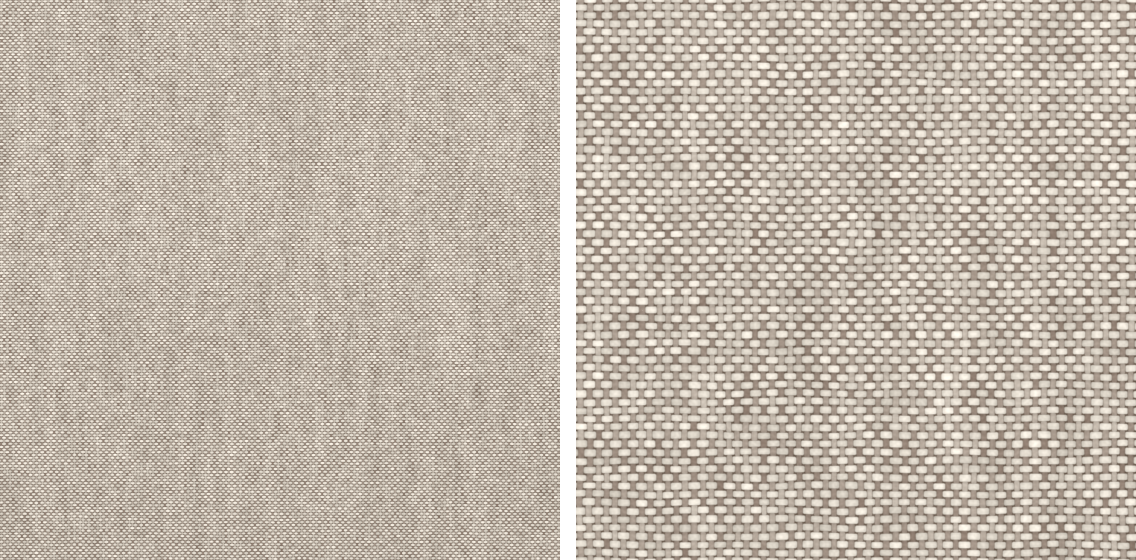
Left: the whole. Right: its middle third, enlarged.
Give the GLSL for this texture, as a WebGL 1 fragment shader.

```glsl
precision highp float;
// Fine plain-weave cloth: wide cream weft dashes laid like bricks over narrow
// heathered brown warp. Both sets are overlapping rounded floats above dark
// gaps; gradient noise adds slubs, faint streaks and uneven thread spacing.

uniform vec2 u_resolution;

const vec2 THREADS = vec2(192.0, 200.0);   // 96 by 100 weave repeats
const vec3 WEFT_COLOR = vec3(0.905, 0.875, 0.825);
const vec3 WARP_LIGHT = vec3(0.79, 0.75, 0.70);
const vec3 WARP_DARK = vec3(0.55, 0.48, 0.43);
const vec3 GAP_COLOR = vec3(0.40, 0.34, 0.29);
const vec2 WEFT_HALF = vec2(0.67, 0.41);   // float half sizes, in cells
const vec2 WARP_HALF = vec2(0.33, 0.62);
const float CORNER = 0.22;
const float EDGE = 0.11;
const float WOBBLE = 0.30;                 // thread displacement, in cells
const float WARP_SLUB = 0.55;              // heather: run along a thread
const float WARP_SPECK = 0.70;             // heather: float to float
const float WEFT_SLUB = 0.07;
const float WEFT_VARIATION = 0.10;
const float FIBER = 0.06;
const float STREAK = 0.045;
const float LIGHT_FALLOFF = 0.025;
const int SAMPLES = 3;                     // antialiasing samples per axis

float hash(vec2 p) {
    vec3 q = fract(vec3(p.xyx) * 0.1031);
    q += dot(q, q.yzx + 33.33);
    return fract((q.x + q.y) * q.z);
}

vec2 gradient(vec2 p) {
    float angle = 6.28318 * hash(p);
    return vec2(cos(angle), sin(angle));
}

float gradientNoise(vec2 p) {
    vec2 i = floor(p);
    vec2 f = p - i;
    vec2 u = f * f * f * (f * (f * 6.0 - 15.0) + 10.0);
    vec2 e = vec2(1.0, 0.0);
    float a = dot(gradient(i), f);
    float b = dot(gradient(i + e.xy), f - e.xy);
    float c = dot(gradient(i + e.yx), f - e.yx);
    float d = dot(gradient(i + e.xx), f - e.xx);
    return mix(mix(a, b, u.x), mix(c, d, u.x), u.y);
}

// Coverage of a rounded float centred on the origin
float floatMask(vec2 p, vec2 halfSize) {
    vec2 d = abs(p) - halfSize + CORNER;
    float dist = length(max(d, 0.0)) + min(max(d.x, d.y), 0.0) - CORNER;
    return 1.0 - smoothstep(-EDGE, EDGE, dist);
}

// Shading of a float: rounded across, dipping toward its ends
float relief(float along, float across) {
    return 1.04 - 0.30 * along * along - 0.45 * across * across;
}

vec3 weave(vec2 uv) {
    // Uneven thread spacing
    vec2 p = uv * THREADS;
    p += WOBBLE * vec2(gradientNoise(p * vec2(0.31, 0.13)),
                       gradientNoise(p * vec2(0.13, 0.31) + 57.0));
    vec2 cell = floor(p);
    vec2 local = p - cell - 0.5;
    vec2 side = sign(local);
    bool weftOnTop = mod(cell.x + cell.y, 2.0) < 0.5;

    // Nearest float of each set; they reach into the neighbouring cells
    vec2 weftShift = weftOnTop ? vec2(0.0) : vec2(side.x, 0.0);
    vec2 warpShift = weftOnTop ? vec2(0.0, side.y) : vec2(0.0);
    vec2 weftCell = cell + weftShift;
    vec2 warpCell = cell + warpShift;
    vec2 weftLocal = local - weftShift;
    vec2 warpLocal = local - warpShift;

    // Heathered warp, nearly even weft
    float slub = gradientNoise(vec2(warpCell.x * 0.73 + 0.4, uv.y * 22.0));
    float speck = hash(warpCell + 17.0) - 0.5;
    float heather = clamp(0.5 + WARP_SLUB * slub + WARP_SPECK * speck, 0.0, 1.0);
    vec3 warp = mix(WARP_DARK, WARP_LIGHT, heather);
    float weftTone = WEFT_SLUB * gradientNoise(vec2(uv.x * 22.0, weftCell.y * 0.73 + 90.4))
                   + WEFT_VARIATION * (hash(weftCell + 71.0) - 0.5);
    vec3 weft = WEFT_COLOR + weftTone;

    // Warp over gaps, then weft over both
    vec3 color = GAP_COLOR;
    color = mix(color, warp * relief(warpLocal.y, warpLocal.x), floatMask(warpLocal, WARP_HALF));
    color = mix(color, weft * relief(weftLocal.x, weftLocal.y), floatMask(weftLocal, WEFT_HALF));
    return color + FIBER * gradientNoise(p * 2.7);
}

void main() {
    // Box-filtered weave
    vec3 color = vec3(0.0);
    for (int y = 0; y < SAMPLES; y++) {
        for (int x = 0; x < SAMPLES; x++) {
            vec2 offset = (vec2(float(x), float(y)) + 0.5) / float(SAMPLES) - 0.5;
            color += weave((gl_FragCoord.xy + offset) / u_resolution);
        }
    }
    color /= float(SAMPLES * SAMPLES);

    // Faint broad streaks and gentle light from above
    vec2 uv = gl_FragCoord.xy / u_resolution;
    float streak = gradientNoise(uv * vec2(38.0, 3.5) + 11.0);
    float patches = gradientNoise(uv * vec2(5.0, 4.0) + 31.0);
    color += STREAK * (streak + 0.3 * patches);
    color += LIGHT_FALLOFF * (smoothstep(0.0, 0.6, uv.y) - 0.7);
    gl_FragColor = vec4(clamp(color, 0.0, 1.0), 1.0);
}
```
